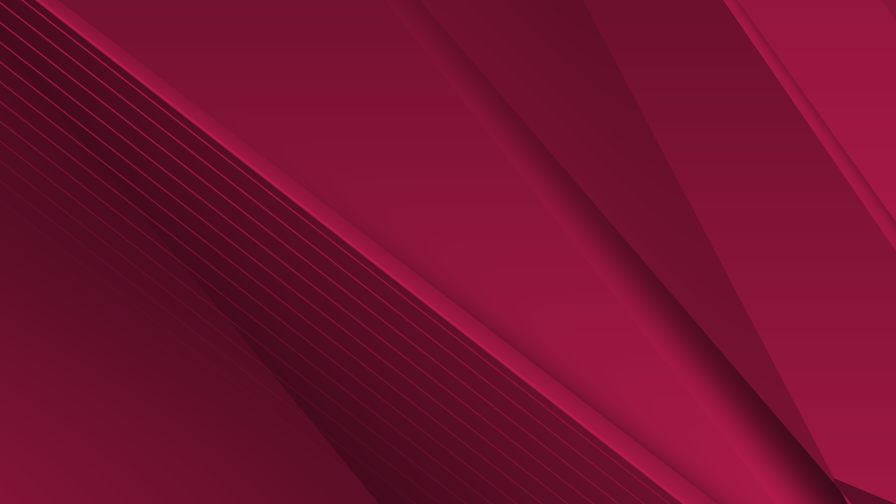
Reproduce this background procedurally as a Shadertoy shader.

```glsl
const vec3 CRIMSON = vec3(1.0, 0.145, 0.42);

// Signed distance to a slanted edge given by its x at the top and bottom; positive on the right
float edgeDistance(vec2 p, float topX, float bottomX) {
    float run = topX - bottomX;
    return (p.x - bottomX - run * p.y) / sqrt(1.0 + run * run);
}

// Antialiased step across a signed distance
float cover(float d, float pixel) {
    return smoothstep(-0.75 * pixel, 0.75 * pixel, d);
}

// Thin soft line centred on zero distance
float hairline(float d, float halfWidth, float pixel) {
    return 1.0 - smoothstep(halfWidth, halfWidth + pixel, abs(d));
}

// Dark corner panel with a fold and fading parallel lines
float linedPanel(vec2 p, float stripDistance, float pixel) {
    float fold = edgeDistance(p, -0.068, 0.752);
    float leftTone = 0.29 - 0.25 * fold + 0.07 * (1.0 - smoothstep(0.0, 0.65, p.y));
    float rightTone = 0.27 + 0.35 * fold;
    float tone = mix(leftTone, rightTone, cover(fold, pixel));

    float spacing = 0.031;
    float depth = -stripDistance;
    float offset = (fract(depth / spacing) - 0.5) * spacing;
    float fade = 1.0 - smoothstep(0.02, 0.44, depth);
    fade *= mix(0.45, 1.0, smoothstep(0.0, 0.9, p.y));
    return mix(tone, 0.72, 0.75 * fade * hairline(offset, 0.0006, pixel));
}

// Broad central panel with shadows along both borders
float centrePanel(vec2 p, float stripDistance, float pixel) {
    float tone = 0.67 - 0.22 * p.y;
    float stripShadow = exp(-max(stripDistance, 0.0) / 0.022);
    tone *= 1.0 - 0.28 * stripShadow * (1.0 - smoothstep(0.2, 0.85, p.y));

    float bandStart = edgeDistance(p, 0.764, 1.539);
    float bandEnd = edgeDistance(p, 0.833, 1.690);
    float across = clamp(bandStart / max(bandStart - bandEnd, 0.001), 0.0, 1.0);
    float shadow = across * across * (3.0 - 2.0 * across);
    tone += 0.02 * cover(bandStart, pixel);
    return tone * (1.0 - mix(0.65, 0.15, p.y) * shadow);
}

// Bright ribbon dividing the lined and central panels
float ribbon(float lowerDistance, float upperDistance, float height, float pixel) {
    float across = clamp(lowerDistance / (lowerDistance - upperDistance), 0.0, 1.0);
    float tone = mix(0.62, 0.52, across) + 0.05 * (1.0 - height);
    return mix(tone, 0.74, 0.7 * hairline(lowerDistance - 0.004, 0.001, pixel));
}

void mainImage(out vec4 fragColor, in vec2 fragCoord) {
    vec2 p = fragCoord / iResolution.y;
    float pixel = 1.0 / iResolution.y;

    float ribbonLower = edgeDistance(p, 0.069, 1.354);
    float ribbonUpper = edgeDistance(p, 0.116, 1.424);
    float shadowEdge = edgeDistance(p, 0.833, 1.690);
    float facetEdge = edgeDistance(p, 1.157, 1.682);
    float trimStart = edgeDistance(p, 1.435, 2.123);
    float trimEnd = edgeDistance(p, 1.463, 2.178);

    // Left and central panels
    float tone = linedPanel(p, ribbonLower, pixel);
    float ribbonTone = ribbon(ribbonLower, ribbonUpper, p.y, pixel);
    tone = mix(tone, ribbonTone, cover(ribbonLower, pixel));
    tone = mix(tone, centrePanel(p, ribbonUpper, pixel), cover(ribbonUpper, pixel));

    // Right facets
    float innerFacet = 0.53 - 0.1 * p.y - 0.05 * smoothstep(-0.3, 0.0, facetEdge);
    tone = mix(tone, innerFacet, cover(shadowEdge, pixel));
    float outerFacet = 0.62 - 0.2 * p.y;
    tone = mix(tone, outerFacet, cover(facetEdge, pixel));

    // Dark wedge at the bottom
    float wedge = 0.051 - 0.415 * (p.x - 1.655) - p.y;
    float wedgeMask = cover(wedge, pixel) * cover(shadowEdge, pixel);
    tone = mix(tone, 0.36, wedgeMask * cover(p.x - 1.655, pixel));

    // Upper right trim and corner
    float trimAcross = clamp(trimStart / (trimStart - trimEnd), 0.0, 1.0);
    float trimTone = mix(0.64, 0.48, trimAcross * trimAcross);
    tone = mix(tone, trimTone, cover(trimStart, pixel));
    tone = mix(tone, 0.72 - 0.14 * p.y, cover(trimEnd, pixel));
    float cornerEdge = edgeDistance(p, 1.748, 2.47);
    tone = mix(tone, 0.53, cover(cornerEdge, pixel));

    fragColor = vec4(CRIMSON * tone, 1.0);
}
```
